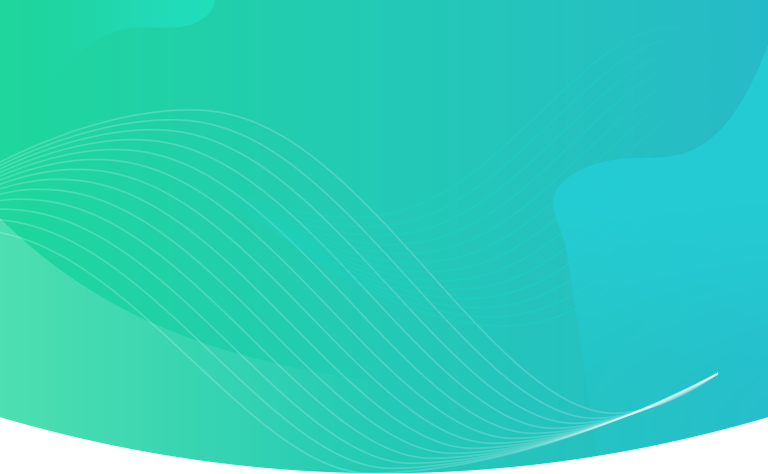
Write a WebGL 1 fragment shader that draws this background.

```glsl
precision highp float;

uniform vec2 u_resolution;

// Positions use canvas widths, measured from the upper left corner.
const float CANVAS_HEIGHT = 0.617;
const float LINE_COUNT = 13.0;
const float LINE_HALF_WIDTH = 0.0011;
const float PALE_LINE_ALPHA = 0.19;
const float TEAL_LINE_ALPHA = 0.42;
const float SWEEP_ALPHA = 0.21;

const vec3 GREEN = vec3(0.12, 0.84, 0.61);
const vec3 SEA = vec3(0.137, 0.79, 0.71);
const vec3 BLUE = vec3(0.15, 0.73, 0.785);
const vec3 MINT = vec3(0.13, 0.865, 0.73);
const vec3 CYAN = vec3(0.14, 0.80, 0.83);
const vec3 TEAL = vec3(0.10, 0.83, 0.79);
const vec3 WHITE = vec3(1.0);

float cover(float dist, float pixel) {
    return clamp(dist / pixel + 0.5, 0.0, 1.0);
}

// Positive inside an elliptical corner of the given radii.
float cornerField(vec2 q, vec2 radii) {
    return (1.0 - length(q / radii)) * min(radii.x, radii.y);
}

// Smooth S between two turning points, with a bent lead and tail.
float strand(float x, vec2 start, vec2 a, vec2 b, vec2 end, float skew) {
    float u = pow(clamp((x - a.x) / (b.x - a.x), 0.0, 1.0), skew);
    float lead = pow(max(a.x - x, 0.0) / (a.x - start.x), 1.8);
    float tail = pow(max(x - b.x, 0.0) / (end.x - b.x), 1.8);
    return mix(a.y, b.y, smoothstep(0.0, 1.0, u))
        + (start.y - a.y) * lead + (end.y - b.y) * tail;
}

float paleStrand(float x, float t) {
    vec2 start = vec2(-0.078, mix(0.255, 0.299, t));
    vec2 crest = mix(vec2(0.245, 0.143), vec2(-0.052, 0.298), t);
    vec2 trough = mix(vec2(0.801, 0.538), vec2(0.482, 0.616), t);
    return strand(x, start, crest, trough, vec2(0.935, 0.486), 1.13);
}

float tealStrand(float x, float t) {
    vec2 trough = mix(vec2(0.456, 0.283), vec2(0.651, 0.424), t);
    vec2 crest = mix(vec2(0.872, 0.036), vec2(1.042, 0.195), t);
    vec2 end = mix(vec2(0.938, 0.055), vec2(1.107, 0.221), t);
    return strand(x, vec2(0.286, 0.241), trough, crest, end, 1.2);
}

// Line coverage, with the vertical gap corrected for slope.
float stroke(float y, float here, float ahead, float delta, float pixel) {
    float slope = (ahead - here) / delta;
    float dist = abs(y - here) / sqrt(1.0 + slope * slope);
    return cover(LINE_HALF_WIDTH - dist, pixel);
}

float upperBlob(vec2 p) {
    float droop = 0.0872 * pow(max(0.182 - p.x, 0.0) / 0.13, 2.0);
    vec2 q = max(p - vec2(0.221, droop), 0.0);
    return cornerField(q, vec2(0.0586, 0.036));
}

float rightBlob(vec2 p) {
    float rise = 0.147 * pow(max(p.x - 0.833, 0.0) / 0.167, 3.0);
    float lean = 0.0156 * smoothstep(0.264, 0.325, p.y)
        + 0.15 * max(p.y - 0.3125, 0.0);
    vec2 q = min(p + vec2(-lean, rise) - vec2(0.833, 0.264), 0.0);
    return cornerField(q, vec2(0.113, 0.0586));
}

void main() {
    vec2 uv = gl_FragCoord.xy / u_resolution;
    vec2 p = vec2(uv.x, (1.0 - uv.y) * CANVAS_HEIGHT);
    float pixel = 1.0 / u_resolution.x;

    // Background gradient
    vec3 color = mix(GREEN, SEA, min(p.x * 2.0, 1.0));
    color = mix(color, BLUE, max(p.x * 2.0 - 1.0, 0.0));

    // Blobs and the pale sweep, each fading into the gradient
    float mintFade = smoothstep(0.04, 0.27, p.x);
    color = mix(color, MINT, cover(upperBlob(p), pixel) * mintFade);

    float cyanFade = mix(0.95, 0.2, smoothstep(0.22, 0.56, p.y));
    color = mix(color, CYAN, cover(rightBlob(p), pixel) * cyanFade);

    float sweepEdge = 0.284 + 0.247 * (1.0 - exp(-p.x / 0.247));
    float sweepFade = SWEEP_ALPHA * clamp(1.0 - p.x / 0.5, 0.0, 1.0);
    color = mix(color, WHITE, cover(p.y - sweepEdge, pixel) * sweepFade);

    // Two families of flowing lines
    float delta = 0.001;
    float tealFade = TEAL_LINE_ALPHA * smoothstep(0.286, 0.42, p.x)
        * (1.0 - smoothstep(0.72, 0.95, p.x));
    float paleFade = PALE_LINE_ALPHA * cover(0.935 - p.x, pixel);
    for (float i = 0.0; i < LINE_COUNT; i++) {
        float t = i / (LINE_COUNT - 1.0);
        float teal = stroke(p.y, tealStrand(p.x, t),
            tealStrand(p.x + delta, t), delta, pixel);
        float pale = stroke(p.y, paleStrand(p.x, t),
            paleStrand(p.x + delta, t), delta, pixel);
        color = mix(color, TEAL, teal * tealFade);
        color = mix(color, WHITE, pale * paleFade);
    }

    // Curved white base
    float baseEdge = 0.616 - 0.073 * pow(abs(2.0 * p.x - 1.0), 2.0);
    color = mix(color, WHITE, cover(p.y - baseEdge, pixel));

    gl_FragColor = vec4(color, 1.0);
}
```
